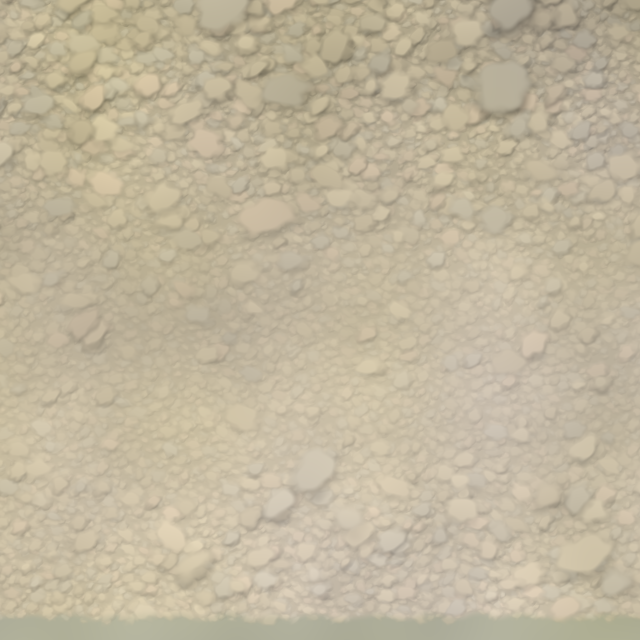
This texture is drawn by a WebGL 2 fragment shader. Its source:

```glsl
#version 300 es
precision highp float;
// A bank of pale gravel: soft rounded stones over a narrow grey-green strip.
// Turned, jittered grids of wobbly ellipses are stacked from fine to coarse, each
// stone casting a soft shadow; height in the bank sets stone size and contrast.

uniform vec2 u_resolution;
out vec4 fragColor;

vec3 hash3(vec2 p) {
    vec3 h = fract(p.xyx * vec3(0.1031, 0.1030, 0.0973));
    h += dot(h, h.yxz + 33.33);
    return fract((h.xxy + h.yzz) * h.zyx);
}

float cornerSlope(vec2 cell, vec2 offset) {
    float angle = 6.2832 * hash3(cell + 71.0).x;
    return dot(vec2(cos(angle), sin(angle)), offset);
}

float gradientNoise(vec2 p) {
    vec2 i = floor(p), f = fract(p);
    vec2 u = f * f * f * (f * (f * 6.0 - 15.0) + 10.0);
    vec2 e = vec2(1.0, 0.0);
    return mix(
        mix(cornerSlope(i, f), cornerSlope(i + e, f - e), u.x),
        mix(cornerSlope(i + e.yx, f - e.yx), cornerSlope(i + 1.0, f - 1.0), u.x), u.y);
}

mat2 rotation(float a) {
    return mat2(cos(a), -sin(a), sin(a), cos(a));
}

// Share of coarse stones: high in the upper bank, some near the foot
float coarseness(float y) {
    return smoothstep(0.5, 0.95, y) + 0.4 * smoothstep(0.32, 0.05, y);
}

vec3 stoneColor(vec3 rnd) {
    vec3 c = mix(vec3(0.775, 0.725, 0.61), vec3(0.825, 0.775, 0.655), rnd.x);
    c = mix(c, vec3(0.755, 0.73, 0.65), 0.75 * smoothstep(0.65, 0.85, rnd.y));
    c = mix(c, vec3(0.825, 0.75, 0.645), 0.7 * smoothstep(0.25, 0.1, rnd.y));
    return c * (0.965 + 0.07 * rnd.z);
}

// One grid of stones; abundance is the base chance and its gain with coarseness
void addStones(inout vec3 col, vec2 p, float cells, vec2 abundance, float seed) {
    mat2 grid = rotation(0.45 * seed);
    vec2 q = grid * p * cells + seed * 9.37;
    float blur = 0.06 + 0.0036 * cells;
    for (int j = -1; j <= 1; j++)
    for (int i = -1; i <= 1; i++) {
        vec2 cell = floor(q) + vec2(i, j);
        vec3 place = hash3(cell + seed * 17.0);
        vec3 look = hash3(cell + seed * 29.0 + 5.3);
        vec2 offset = (q - cell - 0.15 - 0.7 * place.xy) * grid;
        float radius = mix(0.24, 0.54, look.z);
        float y = p.y - offset.y / cells;
        bool absent = place.z > abundance.x + abundance.y * coarseness(y);
        if (absent || y - 0.8 * radius / cells < 0.027) continue;

        // Tilted ellipse with an uneven outline
        mat2 turn = rotation(1.4 * (look.x - 0.4));
        vec2 squash = vec2(0.86, mix(1.0, 1.4, look.y));
        vec2 e = turn * offset * squash;
        float wobble = 0.22 * gradientNoise(e * 2.6 + look.xy * 50.0);
        float d = length(e) - radius + wobble;

        // Shadow falls downwards, deep under only some stones
        vec2 s = turn * (offset + vec2(-0.05, 0.13)) * squash;
        float shade = smoothstep(0.22, -0.14, length(s) - radius + wobble);
        float depth = 0.08 + 0.2 * look.x * look.x;
        col *= 1.0 - depth * shade * smoothstep(0.02, 0.06, p.y);
        vec3 body = stoneColor(hash3(cell + seed * 41.0 + 9.1));
        body *= 1.0 + 0.03 * offset.y / radius - 0.03 * smoothstep(-0.15, 0.05, d);
        col = mix(col, body, smoothstep(blur, -blur, d));
    }
}

void main() {
    vec2 p = gl_FragCoord.xy / u_resolution;
    float bank = smoothstep(0.030, 0.046, p.y + 0.012 * gradientNoise(p * vec2(24.0, 9.0)));
    vec3 strip = vec3(0.655, 0.655, 0.575);
    vec3 haze = mix(strip, vec3(0.775, 0.73, 0.62), bank);
    vec3 col = mix(strip, vec3(0.68, 0.64, 0.54), bank);
    float upper = smoothstep(0.5, 0.85, p.y);
    float lower = smoothstep(0.35, 0.05, p.y);

    // Uneven packing keeps the grids from showing
    vec2 w = p + 0.008 * vec2(gradientNoise(p * 9.0), gradientNoise(p * 9.0 + 40.0));

    // Fine stones, hazy in the middle of the bank
    addStones(col, w, 68.0, vec2(1.0, 0.0), 1.0);
    addStones(col, w, 50.0, vec2(0.75, 0.1), 2.0);
    col = mix(haze, col, 0.5 + 0.2 * upper + 0.15 * lower);

    // Coarser stones
    addStones(col, w, 36.0, vec2(0.22, 0.45), 3.0);
    addStones(col, w, 24.0, vec2(0.06, 0.42), 4.0);
    addStones(col, w, 14.0, vec2(0.01, 0.26), 5.0);
    col = mix(haze, col, 0.62 + 0.3 * upper + 0.1 * lower);

    // Broad light and tint: brighter and cooler to the lower right
    float drift = 0.08 * gradientNoise(p * 2.6 + 3.0) + 0.06 * gradientNoise(p * 7.0 + 20.0);
    float cool = smoothstep(0.5, 1.3, p.x + 0.6 * (1.0 - p.y)) * smoothstep(1.0, 0.3, p.y);
    col *= mix(1.05, 0.975, smoothstep(0.05, 0.9, p.y)) + drift;
    col += bank * vec3(0.008, 0.01, 0.045) * cool;
    col.b += 0.05 * gradientNoise(p * 3.7 + 11.0);
    col *= 1.0 - 0.1 * smoothstep(0.35, 0.0, length((p - 1.0) * vec2(0.8, 1.8)));
    fragColor = vec4(clamp(col, 0.0, 1.0), 1.0);
}
```
